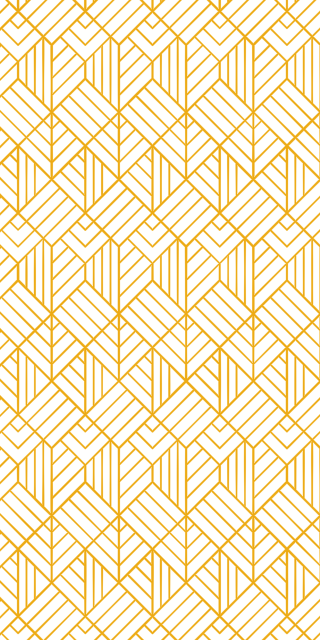
This pattern is drawn by a WebGL 2 fragment shader. Its source:

```glsl
#version 300 es
precision highp float;
// Gold line lattice of striped diamonds, chevrons and leaning panels on white.

#define UNIT 0.10503               // half a repeat, in canvas widths
#define TILE vec2(2.0, 6.0)        // one repeat, in units
#define ANCHOR vec2(0.1615, 0.389) // a lattice crossing, in canvas widths
#define FRAME_WIDTH 0.066
#define STRIPE_WIDTH 0.054
#define WEAR 0.012                 // variation of the line width
#define WEAR_SCALE 0.9
#define GOLD vec3(0.93, 0.67, 0.08)
#define PAPER vec3(1.0, 1.0, 0.995)

uniform vec2 u_resolution;
out vec4 fragColor;

vec2 hashGradient(vec2 cell) {
    vec2 h = vec2(dot(cell, vec2(127.1, 311.7)), dot(cell, vec2(269.5, 183.3)));
    return 2.0 * fract(sin(h) * 43758.5) - 1.0;
}

float gradientNoise(vec2 p) {
    vec2 i = floor(p), f = fract(p);
    vec2 w = f * f * (3.0 - 2.0 * f);
    vec2 e = vec2(1.0, 0.0);
    float low = mix(dot(hashGradient(i), f),
                    dot(hashGradient(i + e), f - e), w.x);
    float high = mix(dot(hashGradient(i + e.yx), f - e.yx),
                     dot(hashGradient(i + 1.0), f - 1.0), w.x);
    return mix(low, high, w.y);
}

// Distance to the nearest repeat of segment a-b
float segment(vec2 p, vec2 a, vec2 b) {
    vec2 halfSpan = 0.5 * (b - a);
    vec2 d = p - 0.5 * (a + b);
    d -= TILE * round(d / TILE);
    float t = clamp(dot(d, halfSpan) / dot(halfSpan, halfSpan), -1.0, 1.0);
    return length(d - halfSpan * t);
}

// Diamond edges and upright spines
float frameDistance(vec2 p) {
    float d = segment(p, vec2(0.0, -2.0), vec2(0.0, 2.0));
    d = min(d, segment(p, vec2(1.0, 1.0), vec2(1.0, 3.0)));
    d = min(d, segment(p, vec2(1.0, -1.5), vec2(1.0, -1.0)));
    for (int row = -1; row < 4; row++) {
        float y = float(row);
        vec2 node = vec2(mod(y, 2.0), y);
        d = min(d, segment(p, node, node + 1.0));
        d = min(d, segment(p, node, node + vec2(-1.0, 1.0)));
    }
    return d;
}

// Three stripes in each shape
float stripeDistance(vec2 p) {
    float d = 10.0;
    for (int i = 1; i <= 3; i++) {
        float t = 0.5 * float(i), s = 0.5 * t;
        // Falling and rising full diamonds
        d = min(d, segment(p, vec2(s, -s), vec2(1.0 + s, 1.0 - s)));
        d = min(d, segment(p, vec2(s, 2.0 + s), vec2(s - 1.0, 3.0 + s)));
        // Leaf and nested chevrons
        for (float side = -1.0; side < 2.0; side += 2.0) {
            d = min(d, segment(p, vec2(0.0, t), vec2(side * s, s)));
            d = min(d, segment(p, vec2(1.0, 3.0 + t), vec2(1.0 + side * s, 3.0 + s)));
        }
        // Split diamond: slanted left, upright right
        d = min(d, segment(p, vec2(1.0, 1.0 + t), vec2(1.0 - s, 1.0 + s)));
        if (i < 3)
            d = min(d, segment(p, vec2(1.0 + s, 1.0 + s), vec2(1.0 + s, 3.0 - s)));
        // Panels: slanted left, upright right
        d = min(d, segment(p, vec2(0.0, -t), vec2(1.25 - s, -1.25 - s)));
        d = min(d, segment(p, vec2(1.0 + s, -1.5 - s), vec2(1.0 + s, -1.0 + s)));
    }
    return d;
}

void main() {
    // Pattern space has y pointing down
    vec2 p = (gl_FragCoord.xy / u_resolution.x - ANCHOR) / UNIT * vec2(1.0, -1.0);
    float blur = 0.75 / (u_resolution.x * UNIT);
    float wear = WEAR * gradientNoise(p * WEAR_SCALE);
    float d = min(frameDistance(p) - 0.5 * FRAME_WIDTH,
                  stripeDistance(p) - 0.5 * STRIPE_WIDTH) - wear;
    float ink = 1.0 - smoothstep(-blur, blur, d);
    fragColor = vec4(mix(PAPER, GOLD, ink), 1.0);
}
```
